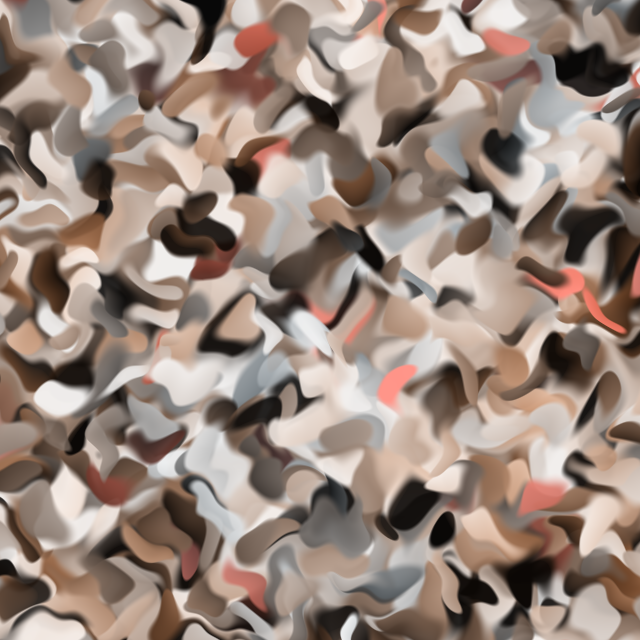
Reproduce this texture procedurally as a three.js fragment shader.

```glsl
// Smeared collage of soft, bent blobs in cream, taupe and near-black, with rare red accents.
varying vec2 vUv;

vec4 hash4(vec3 cell) {
  float n = dot(cell, vec3(12.99, 78.23, 37.72));
  return fract(sin(n + vec4(0.0, 1.7, 4.1, 8.3)) * 43758.5);
}

// Layered sines that bend the canvas so outlines flow.
vec2 flowWarp(vec2 p) {
  vec2 w = 0.014 * sin(p.yx * vec2(31.0, 27.0) + 3.0 * sin(p * 11.0) + vec2(0.4, 2.1));
  w += 0.007 * sin((p.yx + w) * vec2(67.0, 73.0) + 2.0 * sin(p * 23.0 + 1.3));
  return p + w;
}

// Tone 0..1 to colour: the warm tint is strongest in the midtones.
vec3 toneColor(float tone, float warmth) {
  float light = 0.03 + 0.91 * pow(clamp(tone, 0.0, 1.0), 0.72);
  float tint = 4.0 * light * (1.0 - light) * warmth;
  return vec3(light) + tint * vec3(0.080, -0.010, -0.070);
}

// Paints one jittered, bent ellipse per cell over the colour below.
vec3 paintLayer(vec3 under, vec2 p, float layer) {
  float scale = 6.5 + 1.1 * layer;
  vec2 g = p * scale + layer * vec2(3.37, 5.71);
  vec2 cell = floor(g);
  for (int j = -1; j <= 1; j++) {
    for (int i = -1; i <= 1; i++) {
      vec2 id = cell + vec2(float(i), float(j));
      vec4 place = hash4(vec3(id, layer));
      vec4 look = hash4(vec3(id.yx + 19.0, layer + 7.0));
      vec4 extra = hash4(vec3(id + 41.0, layer + 13.0));
      if (extra.x > 0.78) continue;

      // Local frame: rotate, bend, then scale to a unit circle.
      float angle = 6.2832 * place.z;
      float c = cos(angle), s = sin(angle);
      vec2 d = g - id - mix(vec2(0.15), vec2(0.85), place.xy);
      vec2 q = vec2(c * d.x + s * d.y, c * d.y - s * d.x);
      q.y += (place.w - 0.5) * 1.2 * q.x * q.x;
      vec2 e = q / vec2(mix(0.42, 0.82, look.x), mix(0.20, 0.46, look.y));
      float r = length(e);
      if (r > 1.0) continue;

      // One end is crisp, the other melts into the layer below.
      float softness = clamp(0.42 + 0.38 * e.x, 0.16, 0.85);
      float cover = 1.0 - smoothstep(1.0 - softness, 1.0, r);

      // Shade along and across the blob.
      float tone = 0.5 + 1.14 * (look.z - 0.5);
      tone += 0.16 * (extra.y - 0.5) * e.x + 0.10 * e.y;
      float warmth = mix(-0.1, 1.9, look.w) + 0.4 * sin(p.x * 7.0 + 2.0 * sin(p.y * 5.0));
      vec3 paint = toneColor(tone, warmth);
      if (extra.z > 0.965) paint *= vec3(1.05, 0.62, 0.58);
      under = mix(under, paint, cover * mix(0.82, 1.0, extra.w));
    }
  }
  return under;
}

void main() {
  vec2 p = flowWarp(vUv);
  float groundTone = 0.55 + 0.25 * sin(p.x * 17.0 + 2.0 * sin(p.y * 13.0));
  vec3 color = toneColor(groundTone, 1.0);
  for (int k = 0; k < 7; k++) {
    color = paintLayer(color, p, float(k));
  }
  gl_FragColor = vec4(color, 1.0);
}
```
